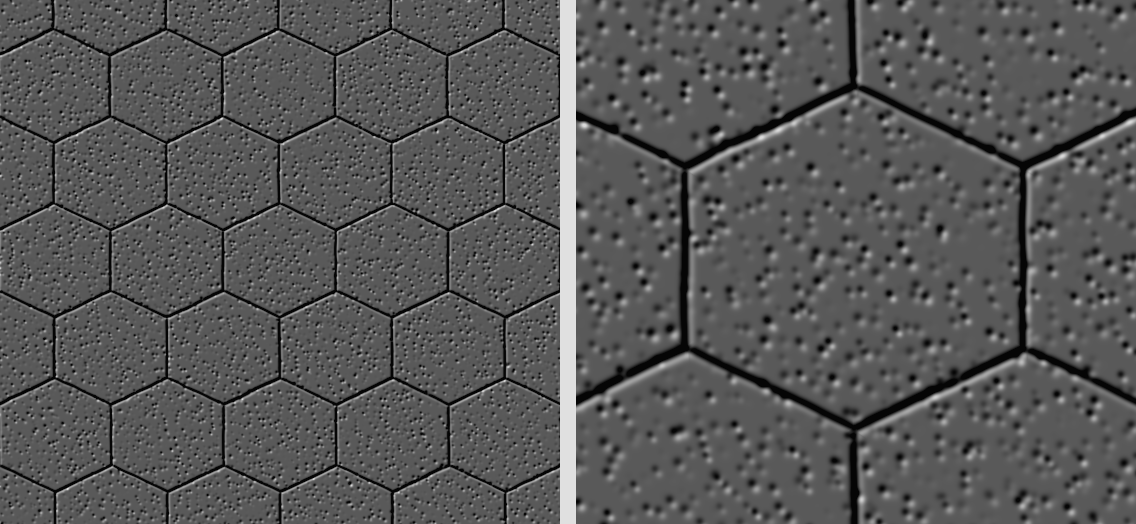
Left: the whole. Right: its middle third, enlarged.
Write a WebGL 2 fragment shader that draws this texture.

```glsl
#version 300 es
precision highp float;
// Embossed grey hexagonal paving with dark grooves and a pitted stone surface.

uniform vec2 u_resolution;
out vec4 fragColor;

// Lengths are fractions of the canvas width.
const float ASPECT = 0.9375;             // canvas height over width
const float HALF_WIDTH = 0.1005;         // tile centre to vertical side
const float ROW_PITCH = 0.1561;          // distance between tile rows
const float RISE = 0.048;                // height of the pointed cap
const vec2 FIRST_CENTRE = vec2(0.0967, 0.7826);
const float SHEAR = 0.0037;
const float GROOVE_WIDTH = 0.0025;
const float PIT_CELLS = 98.0;            // pit cells across the canvas
const float PIT_RADIUS = 0.25;           // in pit cells
const vec2 LIGHT_STEP = vec2(-0.6, 0.8) * 0.0021;
const vec3 STONE = vec3(0.35);

vec2 hash2(vec2 cell) {
    vec3 h = fract(cell.xyx * vec3(0.1031, 0.1030, 0.0973));
    h += dot(h, h.yzx + 33.33);
    return fract((h.xx + h.yz) * h.zy);
}

float valueNoise(vec2 p) {
    vec2 cell = floor(p);
    vec2 f = fract(p);
    f = f * f * (3.0 - 2.0 * f);
    float low = mix(hash2(cell).x, hash2(cell + vec2(1, 0)).x, f.x);
    float high = mix(hash2(cell + vec2(0, 1)).x, hash2(cell + vec2(1, 1)).x, f.x);
    return mix(low, high, f.y);
}

// Distance inside one hexagon of a rectangular lattice; negative outside.
float hexInside(vec2 p) {
    vec2 period = 2.0 * vec2(HALF_WIDTH, ROW_PITCH);
    vec2 q = abs(mod(p + 0.5 * period, period) - 0.5 * period);
    float slope = RISE / HALF_WIDTH;
    float cap = 0.5 * (ROW_PITCH + RISE) - q.y - q.x * slope;
    return min(HALF_WIDTH - q.x, cap * inversesqrt(1.0 + slope * slope));
}

// Groove depth, from two interleaved lattices with slightly worn edges.
float grooveDepth(vec2 p) {
    vec2 q = p - FIRST_CENTRE;
    q.x += SHEAR * q.y;
    q += 0.0014 * (vec2(valueNoise(p * 45.0), valueNoise(p * 45.0 + 71.0)) - 0.5);
    float edge = max(hexInside(q), hexInside(q - vec2(HALF_WIDTH, ROW_PITCH)));
    float width = GROOVE_WIDTH * mix(0.85, 1.2, valueNoise(p * 9.0 + 17.0));
    return exp(-edge * edge / (width * width));
}

// Sum of small round pits, one of random depth in each cell.
float pitDepth(vec2 p) {
    vec2 q = p * PIT_CELLS;
    vec2 home = floor(q);
    float depth = 0.0;
    for (int y = -1; y <= 1; y++) {
        for (int x = -1; x <= 1; x++) {
            vec2 cell = home + vec2(x, y);
            vec2 offset = q - cell - hash2(cell + 5.0);
            vec2 random = hash2(cell + 213.0);
            float radius = PIT_RADIUS * mix(0.8, 1.2, random.y);
            float strength = 0.9 * pow(random.x, 1.6);
            depth += strength * exp(-dot(offset, offset) / (radius * radius));
        }
    }
    return depth;
}

float surfaceDepth(vec2 p) {
    return grooveDepth(p) + pitDepth(p);
}

void main() {
    vec2 p = gl_FragCoord.xy / u_resolution * vec2(1.0, ASPECT);

    // Walls facing the upper left catch the light.
    float relief = surfaceDepth(p + LIGHT_STEP) - surfaceDepth(p - LIGHT_STEP);

    // Recesses are darkened by occlusion.
    float shadow = 0.30 * grooveDepth(p) + 0.06 * pitDepth(p);

    vec3 colour = STONE + 0.42 * relief - shadow;
    fragColor = vec4(clamp(colour, 0.02, 0.85), 1.0);
}
```
